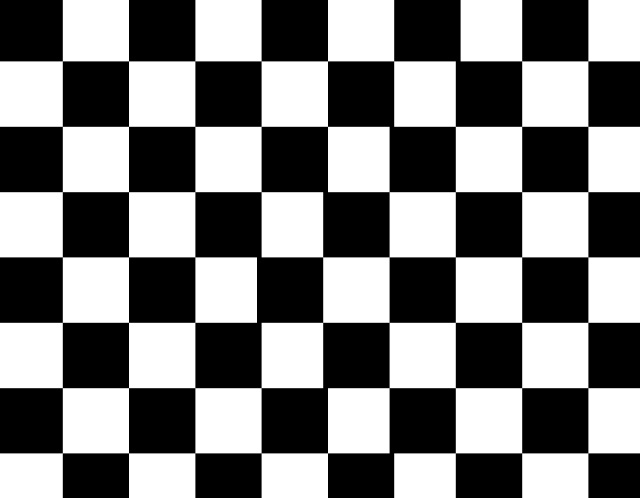
This pattern is drawn by a Shadertoy shader. Its source:

```glsl
// Black and white checkerboard whose columns slip along a V-shaped seam of narrower white tiles.

// 1.0 on a white tile, 0.0 on a black one; uv runs rightward and downward from the top left.
float checker(vec2 uv) {
    const vec2 tileSize = vec2(0.1036, 0.1312);
    const vec2 firstEdge = vec2(0.0980, 0.1234);
    const float slip = 0.0073;

    float row = floor((uv.y - firstEdge.y) / tileSize.y) + 1.0;

    // The narrow tile moves one column per row, turning back at the fifth row.
    float narrowColumn = 2.0 + abs(row - 4.0);
    float seam = firstEdge.x + (narrowColumn + 1.0) * tileSize.x - slip;
    float x = uv.x + slip * step(seam, uv.x);

    float column = floor((x - firstEdge.x) / tileSize.x);
    return 1.0 - mod(row + column, 2.0);
}

void mainImage(out vec4 fragColor, in vec2 fragCoord) {
    // Average a grid of samples inside each pixel for smooth edges.
    const int samples = 5;
    float white = 0.0;
    for (int j = 0; j < samples; j++) {
        for (int i = 0; i < samples; i++) {
            vec2 offset = (vec2(i, j) + 0.5) / float(samples) - 0.5;
            vec2 uv = (fragCoord + offset) / iResolution.xy;
            white += checker(vec2(uv.x, 1.0 - uv.y));
        }
    }
    fragColor = vec4(vec3(white / float(samples * samples)), 1.0);
}
```
